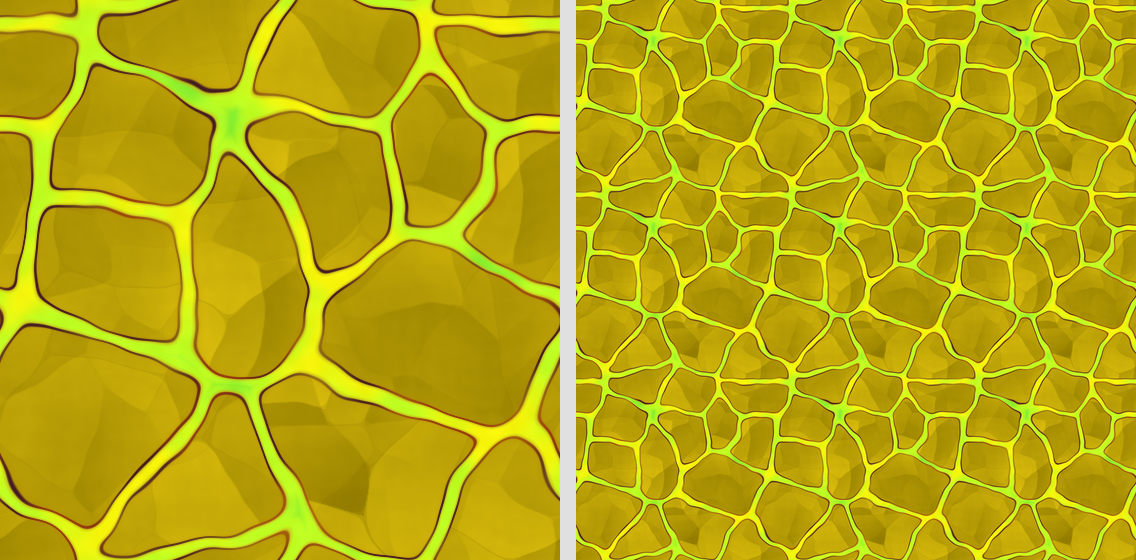
Left: one tile. Right: repeated 3 by 3.
Give the GLSL for this texture, as a Shadertoy shader.

```glsl
// Ochre stone slabs with painted facets, split by glowing yellow-green veins; tiles seamlessly.

const float TAU = 6.2831853;

// Random values for a lattice cell, wrapped every n cells.
vec3 hashCell(ivec2 cell, int n, int seed) {
    ivec2 w = ((cell % n) + n) % n;
    uvec3 v = uvec3(w, seed) * 1664525u + 1013904223u;
    v.x += v.y * v.z; v.y += v.z * v.x; v.z += v.x * v.y;
    v ^= v >> 16u;
    v.x += v.y * v.z; v.y += v.z * v.x; v.z += v.x * v.y;
    return vec3(v & 65535u) / 65535.0;
}

float cornerSlope(ivec2 cell, vec2 offset, ivec2 n, int seed) {
    ivec2 w = ((cell % n) + n) % n;
    float angle = TAU * hashCell(w, 256, seed).x;
    return dot(vec2(cos(angle), sin(angle)), offset);
}

// Gradient noise with n whole periods across the canvas, per axis.
float noise(vec2 uv, ivec2 n, int seed) {
    vec2 p = uv * vec2(n), f = fract(p);
    ivec2 c = ivec2(floor(p));
    vec2 s = f * f * f * (f * (f * 6.0 - 15.0) + 10.0);
    float a = cornerSlope(c, f, n, seed);
    float b = cornerSlope(c + ivec2(1, 0), f - vec2(1, 0), n, seed);
    float d = cornerSlope(c + ivec2(0, 1), f - vec2(0, 1), n, seed);
    float e = cornerSlope(c + ivec2(1, 1), f - vec2(1, 1), n, seed);
    return mix(mix(a, b, s.x), mix(d, e, s.x), s.y);
}

// Sparse Voronoi: x = rounded border distance, y = cell id, zw = offset from the site.
vec4 voronoi(vec2 uv, int n, int seed, float keep, float rounding, int reach) {
    vec2 p = uv * float(n);
    ivec2 home = ivec2(floor(p));
    vec2 nearest = vec2(9.0);
    float id = 0.0;
    for (int y = -reach; y <= reach; y++)
    for (int x = -reach; x <= reach; x++) {
        ivec2 c = home + ivec2(x, y);
        vec3 h = hashCell(c, n, seed);
        vec2 site = vec2(c) + h.xy - p;
        if (h.z < keep && dot(site, site) < dot(nearest, nearest)) {
            nearest = site;
            id = h.z / keep;
        }
    }
    float sum = 1e-12;
    for (int y = -reach; y <= reach; y++)
    for (int x = -reach; x <= reach; x++) {
        ivec2 c = home + ivec2(x, y);
        vec3 h = hashCell(c, n, seed);
        vec2 site = vec2(c) + h.xy - p, gap = site - nearest;
        if (h.z < keep && dot(gap, gap) > 1e-5)
            sum += exp(-dot(0.5 * (site + nearest), normalize(gap)) / rounding);
    }
    return vec4(-rounding * log(sum) / float(n), id, -nearest);
}

// Light and dark planes of one facet layer, centred on zero.
float facetTone(vec2 uv, int n, int seed, float px) {
    vec4 facet = voronoi(uv, n, seed, 0.75, 0.03, 2);
    float angle = TAU * fract(facet.y * 7.3);
    float slope = dot(facet.zw, vec2(cos(angle), sin(angle)));
    float tone = 0.75 * (fract(facet.y * 3.7) - 0.5) + 0.3 * slope;
    float crease = 1.0 - smoothstep(0.0, 0.001 + px, facet.x);
    return tone * (1.0 - 0.6 * crease) - 0.08 * crease;
}

void mainImage(out vec4 fragColor, in vec2 fragCoord) {
    vec2 uv = fragCoord / iResolution.xy;
    float px = 1.0 / iResolution.y;

    // Bend the slab borders
    vec2 bend = vec2(noise(uv, ivec2(5), 11), noise(uv, ivec2(5), 12)) * 0.05
              + vec2(noise(uv, ivec2(14), 13), noise(uv, ivec2(14), 14)) * 0.012;
    vec4 slab = voronoi(uv + bend, 5, 5, 0.6, 0.05, 3);
    float halfWidth = 0.0135 + 0.007 * noise(uv, ivec2(6), 21);
    float d = slab.x - halfWidth;

    // Stone planes, shifted per slab so they break at the veins
    vec2 shift = vec2(slab.y, fract(slab.y * 5.1));
    vec2 stoneUv = uv + bend * 0.8 + shift;
    float tone = 0.46 + 0.85 * facetTone(stoneUv, 5, 31, px)
               + 0.4 * facetTone(stoneUv + 0.37, 7, 32, px);
    tone += 0.16 * noise(uv, ivec2(7), 33) + 0.07 * noise(uv + bend, ivec2(9, 34), 34)
          + 0.06 * noise(uv + bend, ivec2(38, 11), 35) + 0.04 * noise(uv, ivec2(70), 36);
    tone += 0.12 * exp(-max(d, 0.0) / 0.03);
    vec3 color = mix(vec3(0.60, 0.51, 0.0), vec3(0.82, 0.71, 0.04), clamp(tone, -0.1, 1.15));

    // Warm stain beside the vein
    color = mix(color, vec3(0.68, 0.44, 0.04), 0.5 * exp(-max(d, 0.0) / 0.003));

    // Glowing vein, greener in places and at the wide joints
    float green = noise(uv, ivec2(4), 41) + 0.4 * noise(uv, ivec2(13), 42);
    vec3 glow = mix(vec3(0.97, 0.96, 0.04), vec3(0.75, 0.99, 0.13), smoothstep(-0.35, 0.12, green));
    glow = mix(glow, vec3(0.52, 0.93, 0.18), smoothstep(0.2, 0.6, green - 18.0 * min(slab.x, 0.0)));
    float core = smoothstep(0.0, 0.008, -d);
    vec3 vein = mix(vec3(0.80, 0.72, 0.10), glow, core);
    vein += 0.03 * noise(uv, ivec2(30), 43);
    color = mix(color, vein, 1.0 - smoothstep(-0.001 - px, 0.001, d));

    // Thin inked outline that fades along its length
    float ink = 1.0 - smoothstep(0.0006, 0.0016 + px, abs(d));
    float strength = clamp(0.8 + 1.1 * noise(uv, ivec2(8), 51), 0.25, 1.0);
    vec3 inkColor = mix(vec3(0.26, 0.11, 0.13), vec3(0.59, 0.23, 0.05),
                        smoothstep(-0.1, 0.35, noise(uv, ivec2(6), 52)));
    color = mix(color, inkColor, ink * strength);

    fragColor = vec4(clamp(color, 0.0, 1.0), 1.0);
}
```
